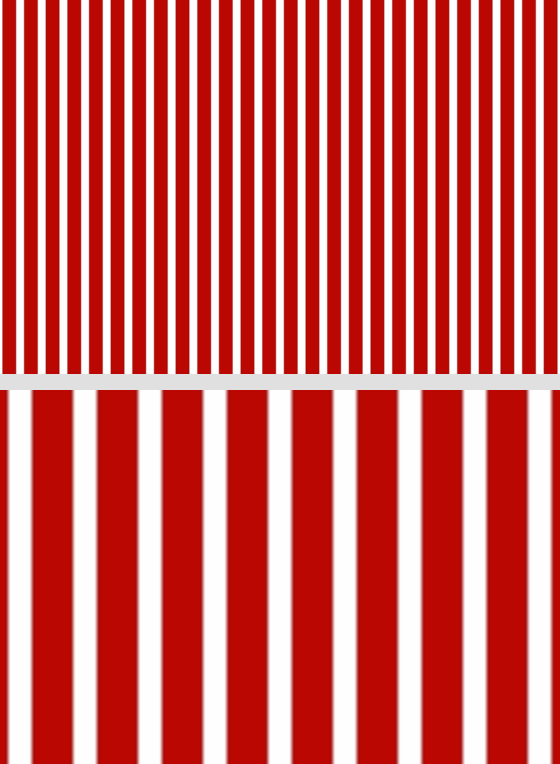
Top: the whole. Bottom: its middle third, enlarged.
This pattern is drawn by a WebGL 2 fragment shader. Its source:

```glsl
#version 300 es
precision highp float;
// Upright red stripes on white, 26 across, each running the full height.
// A folded repeat coordinate gives the distance to the stripe edge, which
// drives a soft transition and a thin darker rim.

uniform vec2 u_resolution;
out vec4 fragColor;

// Signed distance to the nearest stripe edge, in periods; negative inside.
float stripeEdge(float periods) {
    float fromCentre = abs(fract(periods) - 0.5);
    return fromCentre - 0.317;
}

void main() {
    const float periodsAcross = 25.86;
    float x = gl_FragCoord.x / u_resolution.x;
    float pixel = periodsAcross / u_resolution.x;

    // The first stripe is centred just inside the left border.
    float d = stripeEdge(x * periodsAcross + 0.072);

    // Stripe colour, darkening towards its rim.
    vec3 red = vec3(0.732, 0.028, 0.008);
    vec3 rimRed = vec3(0.63, 0.035, 0.025);
    vec3 stripe = mix(red, rimRed, smoothstep(-0.065, -0.025, d));

    // Soft edge, never narrower than the pixel grid allows.
    float softness = max(0.045, 0.75 * pixel);
    vec3 white = vec3(1.0, 0.995, 0.995);
    vec3 colour = mix(stripe, white, smoothstep(-softness, softness, d));

    fragColor = vec4(colour, 1.0);
}
```
